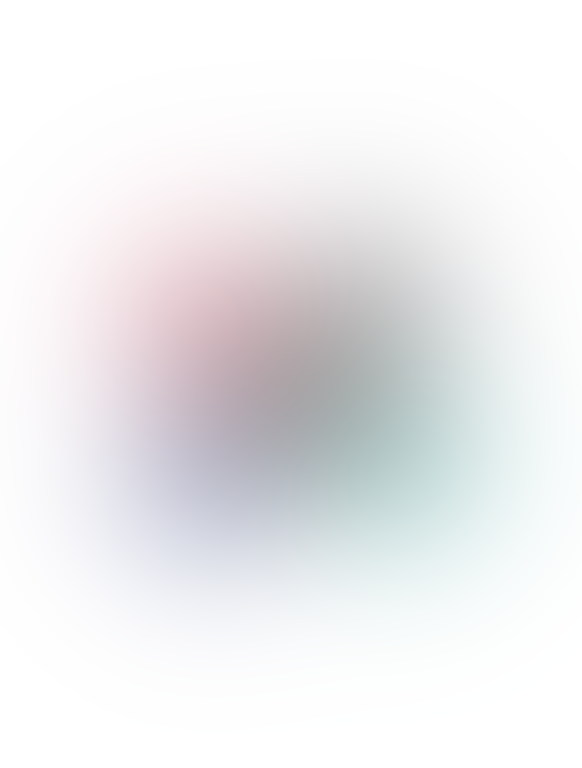
Write a Shadertoy shader that draws this background.

```glsl
// A soft, blurred cloud of tinted shade on white paper: rose, grey, teal and
// lavender lobes around a neutral core. Each lobe is a Gaussian that absorbs
// some light per channel; the absorbed amounts add up and leave the white.

#define PAPER          vec3(1.0)
#define LOBE_RADIUS    0.1565
#define ROSE_ABSORB    vec3(0.050, 0.150, 0.130)
#define GREY_ABSORB    vec3(0.150, 0.150, 0.145)
#define TEAL_ABSORB    vec3(0.175, 0.085, 0.090)
#define LAVENDER_ABSORB vec3(0.160, 0.145, 0.090)
#define CORE_ABSORB    vec3(0.145, 0.160, 0.175)

// Gaussian falloff around a centre, 1 at the middle
float lobe(vec2 p, vec2 centre) {
    vec2 d = (p - centre) / LOBE_RADIUS;
    return exp(-dot(d, d));
}

void mainImage(out vec4 fragColor, in vec2 fragCoord) {
    // Centred coordinates, in canvas heights
    vec2 p = (fragCoord - 0.5 * iResolution.xy) / iResolution.y;

    // Upper lobes
    vec3 absorbed = ROSE_ABSORB * lobe(p, vec2(-0.118, 0.081));
    absorbed += GREY_ABSORB * lobe(p, vec2(0.103, 0.094));

    // Lower lobes
    absorbed += TEAL_ABSORB * lobe(p, vec2(0.145, -0.105));
    absorbed += LAVENDER_ABSORB * lobe(p, vec2(-0.112, -0.125));

    // Neutral core where the tints meet
    absorbed += CORE_ABSORB * lobe(p, vec2(0.005, -0.027));

    fragColor = vec4(clamp(PAPER - absorbed, 0.0, 1.0), 1.0);
}
```
